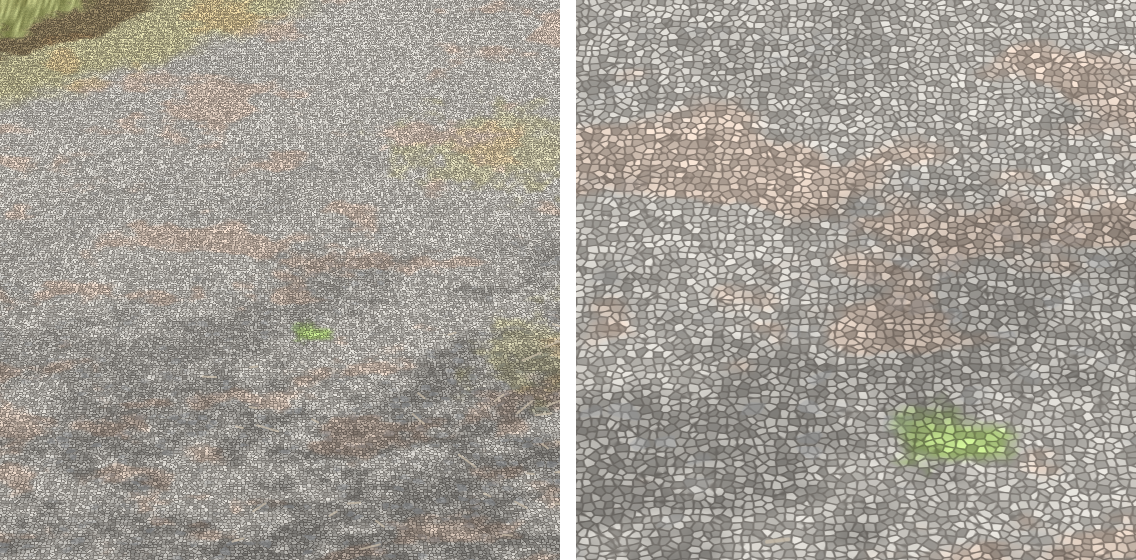
Left, the full canvas; right, a detail of the centre.
A Shadertoy shader for this texture:

```glsl
// A worn gravel lane seen at a low angle, with a mossy verge and grass in one corner.
// Cellular grains shrink with distance; layered noise adds dark ruts, rusty
// patches and moss, and a loop scatters dry straws over the near ground.

const vec3 GAP    = vec3(0.49, 0.475, 0.455);
const vec3 STONE  = vec3(0.58, 0.57, 0.55);
const vec3 BRIGHT = vec3(0.91, 0.90, 0.875);
const vec3 RUST   = vec3(1.07, 0.98, 0.93);
const vec3 MOSS   = vec3(1.01, 1.00, 0.82);
const vec3 LEAF   = vec3(0.92, 1.08, 0.70);
const vec3 SOIL   = vec3(0.70, 0.64, 0.61);
const vec3 STRAW  = vec3(0.82, 0.77, 0.69);

float hash(vec2 p) {
    vec3 q = fract(p.xyx * vec3(0.1031, 0.1030, 0.0973));
    q += dot(q, q.yzx + 33.33);
    return fract((q.x + q.y) * q.z);
}

vec2 hash2(vec2 p) {
    return vec2(hash(p), hash(p + 71.7));
}

float noise(vec2 p) {
    vec2 i = floor(p), f = fract(p);
    f = f * f * (3.0 - 2.0 * f);
    float low = mix(hash(i), hash(i + vec2(1, 0)), f.x);
    float high = mix(hash(i + vec2(0, 1)), hash(i + vec2(1, 1)), f.x);
    return mix(low, high, f.y);
}

float fbm(vec2 p) {
    float sum = 0.0, gain = 0.5;
    for (int k = 0; k < 4; k++) {
        sum += gain * noise(p);
        p = p * 2.03 + 17.3;
        gain *= 0.5;
    }
    return sum / 0.9375;
}

// x: distance from the grain border, y: random value of the grain
vec2 grains(vec2 p) {
    vec2 cell = floor(p);
    float nearest = 9.0, second = 9.0, id = 0.0;
    for (int j = -1; j <= 1; j++)
    for (int i = -1; i <= 1; i++) {
        vec2 c = cell + vec2(i, j);
        float d = length(c + 0.1 + 0.8 * hash2(c) - p);
        if (d < nearest) {
            second = nearest;
            nearest = d;
            id = hash(c + 23.1);
        } else second = min(second, d);
    }
    return vec2(second - nearest, id);
}

// Soft elliptical patch with a ragged rim
float patchMask(vec2 p, vec2 centre, vec2 radius, float ragged) {
    return 1.0 - smoothstep(0.4, 1.2, length((p - centre) / radius) + ragged);
}

float segmentDistance(vec2 p, vec2 a, vec2 along) {
    float t = clamp(dot(p - a, along) / dot(along, along), 0.0, 1.0);
    return length(p - a - along * t);
}

vec3 gravel(vec2 ground, float wear) {
    vec2 g = grains(ground * vec2(270.0, 390.0));
    float body = smoothstep(0.02, 0.36, g.x);
    vec3 col = mix(GAP, mix(STONE, BRIGHT, g.y), body);
    // Occasional larger, cooler pebbles in the worn parts
    vec2 big = grains(ground * vec2(95.0, 170.0) + 40.0);
    float pebble = step(0.84, big.y) * smoothstep(0.08, 0.3, big.x) * wear;
    return mix(col, vec3(0.69, 0.70, 0.71) + 0.12 * (g.y - 0.5), 0.75 * pebble);
}

vec3 addStraws(vec3 col, vec2 p, float pixel) {
    for (int k = 0; k < 34; k++) {
        vec2 r = hash2(vec2(k, 5.0)), s = hash2(vec2(k, 19.0));
        vec2 start = vec2(1.0 - 0.65 * r.x * r.x, 0.44 * r.y);
        float angle = (s.x - 0.5) * 1.5;
        vec2 along = mix(0.012, 0.05, s.y * s.y) * vec2(cos(angle), sin(angle));
        float d = segmentDistance(p, start, along);
        col = mix(col, STRAW, 0.7 * (1.0 - smoothstep(0.0006, 0.0012 + pixel, d)));
    }
    return col;
}

void mainImage(out vec4 fragColor, in vec2 fragCoord) {
    vec2 p = fragCoord / iResolution.xy;
    float span = 2.0 - p.y;
    vec2 ground = vec2((p.x - 0.5) / span, -log(span));
    float ragged = fbm(p * vec2(28.0, 45.0)) - 0.5;

    // Ruts climb gently to the right and fade with distance
    float rut = fbm(vec2(p.x * 5.0, (p.y - 0.32 * p.x) * 14.0) + 3.0);
    float clumps = fbm(p * vec2(22.0, 52.0));
    float near = 1.0 - smoothstep(0.1, 0.85, p.y - 0.25 * (p.x - 0.5));
    float wear = smoothstep(0.43, 0.68, 0.55 * rut + 0.45 * clumps + 0.1 * near - 0.02);
    wear *= mix(0.15, 1.0, near);
    vec3 col = gravel(ground, wear);
    col *= mix(0.99, 1.06, p.y) - 0.25 * wear;

    // Rusty litter and moss on the lane
    float rust = smoothstep(0.56, 0.70, fbm(p * vec2(8.0, 21.0) + 31.0) + 0.3 * ragged);
    col *= mix(vec3(1.0), RUST, 0.8 * rust);
    float moss = patchMask(p, vec2(0.93, 0.73), vec2(0.2, 0.075), ragged * 2.0)
               + patchMask(p, vec2(0.98, 0.36), vec2(0.14, 0.08), ragged * 2.0);
    col *= mix(vec3(1.0), MOSS, 0.7 * min(moss, 1.0));
    float tuft = patchMask(p, vec2(0.57, 0.405), vec2(0.042, 0.018), ragged * 2.0);
    col *= mix(vec3(1.0), LEAF, tuft);
    col = addStraws(col, p, 1.0 / iResolution.y);

    // Verge, bare soil and grass follow one slanting edge
    float edge = p.y - 0.3 * p.x + 0.05 * ragged;
    float verge = smoothstep(0.785, 0.835, edge) * (1.0 - smoothstep(0.48, 0.6, p.x));
    col *= mix(vec3(1.0), MOSS * 0.97, verge);
    float soil = smoothstep(0.885, 0.900, edge) * (1.0 - smoothstep(0.25, 0.29, p.x));
    col *= mix(vec3(1.0), SOIL, soil);
    float grass = smoothstep(0.925, 0.945, edge) * (1.0 - smoothstep(0.12, 0.18, p.x + ragged * 0.1));
    float blade = noise(vec2(p.x * 190.0 - p.y * 60.0, p.y * 42.0));
    vec3 blades = mix(vec3(0.46, 0.49, 0.31), vec3(0.80, 0.84, 0.61), blade);
    col = mix(col, blades + 0.25 * (col - 0.5), grass);

    fragColor = vec4(clamp(col, 0.0, 1.0), 1.0);
}
```
